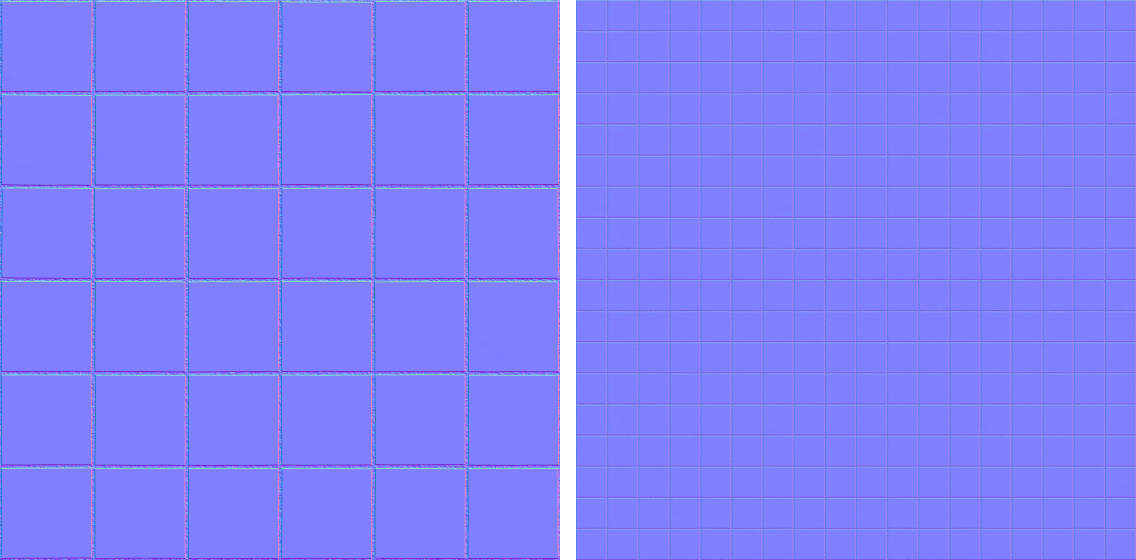
Left, the tile; right, the same tile 3 across and 3 down.
Write a Shadertoy shader that draws this texture map.

```glsl
// Tangent-space normal map of a six by six grid of square tiles with rough grout.

const float TILES = 6.0;          // repeats across and down
const float HALF_SIZE = 0.4865;   // tile half extent, in tile pitches
const float CORNER = 0.005;       // corner radius
const float BEVEL = 0.0095;       // width of the sloped rim
const float DEPTH = 0.017;        // grout depth below the face
const float GROUT_SLOPE = 0.14;   // rise of the grout towards the tiles
const float GROUT_ROUGH = 0.008;  // height of the grout grain
const float FACE_ROUGH = 0.004;   // height of the faint face ripples
const int SAMPLES = 4;            // antialiasing grid per axis

float hash(vec2 p) {
    vec3 q = fract(p.xyx * vec3(0.1031, 0.1030, 0.0973));
    q += dot(q, q.yzx + 33.33);
    return fract((q.x + q.y) * q.z);
}

// Value noise with a whole number of cells per tile, wrapping at the canvas edge.
float wrapNoise(vec2 p, float cells) {
    p *= cells;
    float period = TILES * cells;
    vec2 i = floor(p);
    vec2 f = fract(p);
    f = f * f * (3.0 - 2.0 * f);
    vec2 lo = mod(i, period);
    vec2 hi = mod(i + 1.0, period);
    float bottom = mix(hash(lo), hash(vec2(hi.x, lo.y)), f.x);
    float top = mix(hash(vec2(lo.x, hi.y)), hash(hi), f.x);
    return mix(bottom, top, f.y) - 0.5;
}

float roundedBox(vec2 p, vec2 halfSize, float radius) {
    vec2 d = abs(p) - halfSize + radius;
    return length(max(d, 0.0)) + min(max(d.x, d.y), 0.0) - radius;
}

// Surface height; p is measured in tile pitches.
float height(vec2 p) {
    vec2 id = mod(floor(p), TILES);
    vec2 local = fract(p) - 0.5;

    // Grout sags along its centre line and carries a fine grain
    float fromCentre = 0.5 - max(abs(local.x), abs(local.y));
    float grout = GROUT_SLOPE * min(fromCentre, BEVEL)
                + GROUT_ROUGH * (wrapNoise(p, 83.0) + 0.7 * wrapNoise(p, 37.0));

    // Each tile is laid slightly off centre and askew
    vec2 shift = vec2(hash(id + 17.0), hash(id + 41.0)) - 0.5;
    float skew = (hash(id + 73.0) - 0.5) * 0.010;
    local += shift * 0.006 + skew * vec2(-local.y, local.x);

    // Uneven rim
    float edge = roundedBox(local, vec2(HALF_SIZE), CORNER);
    edge += 0.004 * wrapNoise(p, 4.0) + 0.0015 * wrapNoise(p, 31.0);
    float face = smoothstep(0.0, BEVEL, -edge);

    // Ripples that only some faces show
    float ripple = FACE_ROUGH * pow(hash(id + 109.0), 2.0)
                 * wrapNoise(p + 0.3 * wrapNoise(p, 2.0), 4.0);
    return mix(grout, DEPTH + ripple, face);
}

vec3 surfaceNormal(vec2 p, float stepSize) {
    vec2 e = vec2(stepSize, 0.0);
    vec2 slope = vec2(height(p + e.xy) - height(p - e.xy),
                      height(p + e.yx) - height(p - e.yx)) / (2.0 * stepSize);
    return normalize(vec3(-slope, 1.0));
}

void mainImage(out vec4 fragColor, in vec2 fragCoord) {
    // Average the normals over the pixel for smooth edges
    vec3 normal = vec3(0.0);
    for (int y = 0; y < SAMPLES; y++) {
        for (int x = 0; x < SAMPLES; x++) {
            vec2 offset = (vec2(x, y) + 0.5) / float(SAMPLES) - 0.5;
            vec2 p = (fragCoord + offset) / iResolution.xy * TILES;
            normal += surfaceNormal(p, 0.0015);
        }
    }
    normal /= float(SAMPLES * SAMPLES);
    fragColor = vec4(normal * 0.5 + 0.5, 1.0);
}
```
